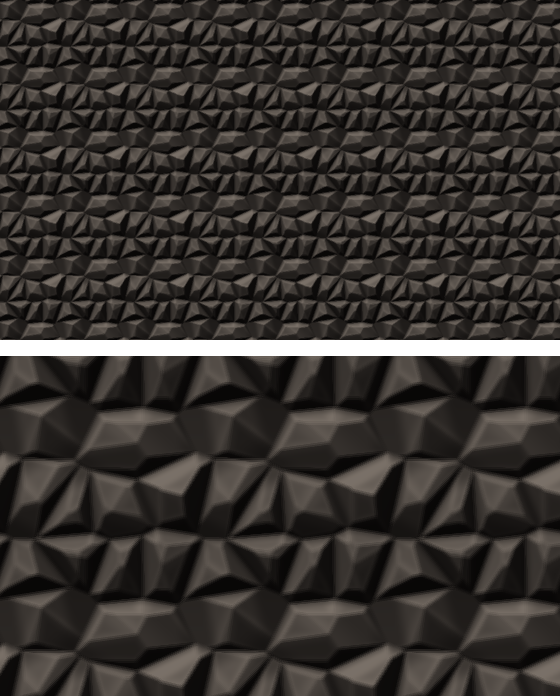
Top: the whole. Bottom: its middle third, enlarged.
Write a WebGL 2 fragment shader that draws this pattern.

```glsl
#version 300 es
precision highp float;
// Bands of broad and small chiselled rock on a repeating square tile, lit from above.

uniform vec2 u_resolution;
out vec4 fragColor;

const float TILES_ACROSS = 8.77;
const vec2 TILE_PHASE = vec2(-0.19, -0.98);
const float ROWS = 3.0;                     // rows of stones per tile
const vec2 METRIC = vec2(0.55, 1.0);        // below 1 widens the stones
const int CROWN_FACETS = 5;
const int SAMPLES = 3;
const float SOFTNESS = 0.028;               // edge blur in tile units
const float TAU = 6.2831853;
const vec3 LIGHT = vec3(-0.32, 0.72, 0.6);
const vec3 SHADOW = vec3(0.033, 0.027, 0.025);
const vec3 STONE = vec3(0.455, 0.42, 0.388);

float hash(vec2 p) {
    return fract(sin(dot(p, vec2(127.1, 311.7))) * 43758.55);
}

vec2 hash2(vec2 p) {
    return vec2(hash(p), hash(p + 37.3));
}

// The lowest row of a tile has two broad stones, the others four.
float columns(float row) {
    return mod(row, ROWS) < 0.5 ? 2.0 : 4.0;
}

// Wrapped cell index, so each tile is the same.
vec2 stoneId(vec2 cell) {
    return mod(cell, vec2(columns(cell.y), ROWS));
}

vec2 stoneCentre(vec2 cell) {
    vec2 id = stoneId(cell);
    vec2 offset = (hash2(id + 3.7) - 0.5) * vec2(0.75, 0.65);
    if (id.y < 0.5) offset = vec2(0.4, 0.4 * id.x - 0.15);
    return (cell + 0.5 + offset) / vec2(columns(cell.y), ROWS);
}

// Cell of the stone grid near p, a number of steps away.
vec2 cellNear(vec2 p, vec2 steps) {
    float row = floor(p.y * ROWS) + steps.y;
    return vec2(floor(p.x * columns(row)) + steps.x, row);
}

vec2 nearestStone(vec2 p) {
    vec2 best = vec2(0.0);
    float bestDist = 1e3;
    for (int y = -1; y <= 1; y++)
    for (int x = -2; x <= 2; x++) {
        vec2 cell = cellNear(p, vec2(x, y));
        vec2 d = p - stoneCentre(cell);
        float dist = dot(d * METRIC, d);
        if (dist < bestDist) {
            bestDist = dist;
            best = cell;
        }
    }
    return best;
}

// Keeps the lowest plane: xy = its gradient, z = its height, w = the next height.
vec4 cutPlane(vec4 surface, vec2 gradient, float height) {
    if (height < surface.z) return vec4(gradient, height, surface.z);
    surface.w = min(surface.w, height);
    return surface;
}

// Bevels that fall towards the neighbouring stones.
vec4 cutBevels(vec4 surface, vec2 p, vec2 cell, vec2 centre, float slope) {
    for (int y = -2; y <= 2; y++)
    for (int x = -2; x <= 2; x++) {
        vec2 neighbour = cellNear(p, vec2(x, y));
        if (distance(neighbour, cell) < 0.5) continue;
        vec2 other = stoneCentre(neighbour);
        vec2 dir = normalize((other - centre) * METRIC);
        float edge = dot(0.5 * (centre + other) - p, dir);
        surface = cutPlane(surface, -dir * slope, edge * slope);
    }
    return surface;
}

// Shallow, uneven facets that meet at a peak.
vec4 cutCrown(vec4 surface, vec2 p, vec2 centre, vec2 id) {
    float peak = mix(0.075, 0.115, hash(id + 5.1));
    for (int k = 0; k < CROWN_FACETS; k++) {
        vec2 rnd = hash2(id * 1.7 + float(k) * 9.2);
        float angle = TAU * (float(k) + rnd.x * 0.8) / float(CROWN_FACETS);
        vec2 slope = vec2(cos(angle), sin(angle)) * mix(0.15, 0.5, rnd.y);
        surface = cutPlane(surface, -slope, peak - dot(p - centre, slope));
    }
    return surface;
}

vec3 rockColour(vec2 p) {
    vec2 cell = nearestStone(p);
    vec2 centre = stoneCentre(cell);
    vec2 id = stoneId(cell);
    float bevel = mix(0.95, 1.15, hash(id + 8.3));
    vec4 surface = cutBevels(vec4(0.0, 0.0, 1e3, 1e3), p, cell, centre, bevel);
    surface = cutCrown(surface, p, centre, id);

    // Direct light, worn ridges, deeper tone in the grooves
    vec3 normal = normalize(vec3(-surface.xy, 1.0));
    float light = pow(max(dot(normal, normalize(LIGHT)), 0.0), 1.5);
    float ridge = 1.0 - smoothstep(0.0, 0.02, surface.w - surface.z);
    light += 0.14 * ridge * (0.25 + light);
    light *= mix(0.65, 1.0, smoothstep(0.0, 0.04, surface.z));

    // Tone of the stone and the slightly darker hollow row
    light *= mix(0.92, 1.08, hash(id + 2.6));
    light *= 0.98 - 0.07 * cos(TAU * (p.y - 0.55));
    return mix(SHADOW, STONE, clamp(light, 0.0, 1.05));
}

void main() {
    float scale = TILES_ACROSS / u_resolution.x;
    vec2 p = gl_FragCoord.xy * scale + TILE_PHASE;
    float spread = max(scale, SOFTNESS);
    vec3 colour = vec3(0.0);
    for (int i = 0; i < SAMPLES * SAMPLES; i++) {
        vec2 offset = (vec2(i % SAMPLES, i / SAMPLES) + 0.5) / float(SAMPLES) - 0.5;
        colour += rockColour(p + offset * spread);
    }
    fragColor = vec4(colour / float(SAMPLES * SAMPLES), 1.0);
}
```
